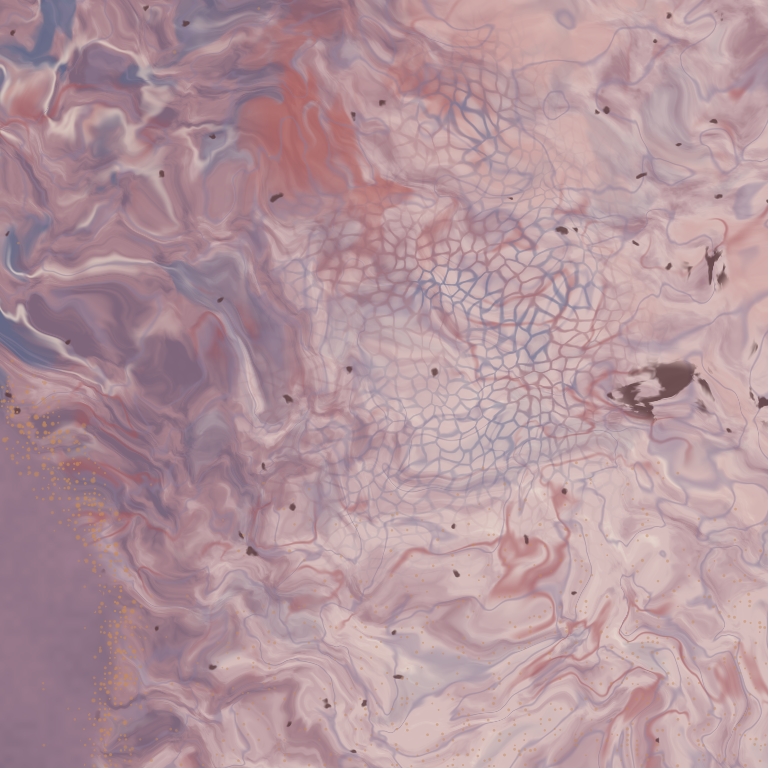
A three.js fragment shader for this texture:

```glsl
// Marbled paint in mauve, rose and cream: folded noise makes the swirls,
// Voronoi cells make the foam, and scattered specks add gold and brown grains.
// Soft regional masks set the tone, with a smooth violet pool at lower left.
varying vec2 vUv;

float hash(vec2 p) {
  vec3 q = fract(p.xyx * 0.1031);
  q += dot(q, q.yzx + 33.33);
  return fract((q.x + q.y) * q.z);
}

vec2 hash2(vec2 p) { return vec2(hash(p), hash(p + 71.7)); }

float noise(vec2 p) {
  vec2 i = floor(p), f = fract(p);
  f = f * f * (3.0 - 2.0 * f);
  return mix(mix(hash(i), hash(i + vec2(1.0, 0.0)), f.x),
             mix(hash(i + vec2(0.0, 1.0)), hash(i + 1.0), f.x), f.y);
}

float fbm(vec2 p) {
  float sum = 0.0, amp = 0.533;
  for (int i = 0; i < 4; i++) {
    sum += amp * noise(p);
    p = mat2(1.6, 1.2, -1.2, 1.6) * p + 17.3;
    amp *= 0.5;
  }
  return sum;
}

// Displaces the plane so that later patterns fold and curl
vec2 swirl(vec2 p, float freq, float amount) {
  return p + amount * (vec2(fbm(p * freq + 3.1), fbm(p * freq + 41.7)) - 0.5);
}

float blob(vec2 p, vec2 centre, vec2 size) {
  vec2 d = (p - centre) / size;
  return exp(-dot(d, d));
}

// Thin line along the middle level of the noise
float vein(vec2 p, float width) {
  return 1.0 - smoothstep(0.0, width, abs(noise(p) - 0.5));
}

// Nearest distance and gap to the second nearest cell centre
vec2 foam(vec2 p) {
  vec2 cell = floor(p);
  float first = 8.0, second = 8.0;
  for (int y = -1; y <= 1; y++)
    for (int x = -1; x <= 1; x++) {
      vec2 c = cell + vec2(float(x), float(y));
      float d = length(c + 0.1 + 0.8 * hash2(c) - p);
      second = min(second, max(first, d));
      first = min(first, d);
    }
  return vec2(first, second - first);
}

// Round grains of varied size, present in a share of the grid cells
float specks(vec2 p, float share) {
  vec2 cell = floor(p);
  float radius = mix(0.14, 0.32, hash(cell + 9.2));
  float d = length(fract(p) - mix(vec2(0.33), vec2(0.67), hash2(cell)));
  return step(hash(cell + 25.4), share) * (1.0 - smoothstep(radius * 0.5, radius + 0.12, d));
}

vec3 paint(float t) {
  vec3 c = mix(vec3(0.50, 0.40, 0.48), vec3(0.66, 0.51, 0.55), smoothstep(0.0, 0.34, t));
  c = mix(c, vec3(0.76, 0.64, 0.66), smoothstep(0.30, 0.56, t));
  c = mix(c, vec3(0.84, 0.74, 0.735), smoothstep(0.52, 0.78, t));
  return mix(c, vec3(0.90, 0.83, 0.80), smoothstep(0.82, 1.1, t));
}

void main() {
  vec2 p = vUv;
  vec2 drift = swirl(p, 5.0, 0.16);

  // Regions
  float silk = smoothstep(0.45, 0.8, drift.x * 0.7 + drift.y * 0.65 - 0.3);
  float light = smoothstep(0.08, 0.78, drift.x + 0.2 * (0.5 - drift.y));
  float stormy = smoothstep(0.42, 0.1, drift.x) * smoothstep(0.38, 0.6, drift.y);
  float ember = blob(drift, vec2(0.39, 0.87), vec2(0.07, 0.15))
              + blob(drift, vec2(0.54, 0.82), vec2(0.11, 0.14));
  float foamy = blob(drift, vec2(0.70, 0.57), vec2(0.10, 0.17))
              + blob(drift, vec2(0.53, 0.67), vec2(0.13, 0.07))
              + blob(drift, vec2(0.59, 0.87), vec2(0.08, 0.07))
              + 0.5 * blob(drift, vec2(0.52, 0.43), vec2(0.17, 0.13));

  // Folded paint, calmer and streaked in the silky corner
  vec2 flow = swirl(swirl(p, 4.0, 0.24), 13.0, mix(0.10, 0.035, silk));
  vec2 streak = mat2(0.85, 0.5, -0.5, 0.85) * flow;
  float broad = fbm(streak * vec2(9.0, 20.0));
  float fine = fbm(streak * vec2(34.0, 75.0) + 8.0);
  float tone = mix(0.24, 0.69, light) + 0.75 * (broad - 0.5) + 0.65 * (fine - 0.5);
  vec3 color = paint(tone);
  color = mix(color, vec3(0.80, 0.61, 0.60), 0.55 * silk * smoothstep(0.42, 0.65, broad));

  // Blue pools, cream ribbons and red veins
  float blueField = smoothstep(0.54, 0.68, fbm(flow * 13.0 + 60.0));
  color = mix(color, vec3(0.36, 0.41, 0.54), blueField * (0.16 + 0.6 * stormy));
  float ribbon = vein(streak * vec2(14.0, 22.0) + 5.0, 0.11) * smoothstep(0.45, 0.62, fbm(p * 8.0 + 22.0));
  color = mix(color, vec3(0.88, 0.81, 0.77), ribbon * (0.2 + 0.62 * stormy));
  float redField = smoothstep(0.44, 0.62, fbm(flow * vec2(25.0, 12.0) + 30.0));
  color = mix(color, vec3(0.69, 0.37, 0.36), 0.7 * redField * min(ember, 1.0));
  float redPatch = smoothstep(0.48, 0.65, fbm(p * 7.0 + 90.0));
  color = mix(color, vec3(0.64, 0.34, 0.36), 0.55 * redPatch * vein(flow * 22.0 + 50.0, 0.09));
  color = mix(color, vec3(0.55, 0.49, 0.60), 0.45 * vein(flow * 27.0 + 14.0, 0.07));

  // Foam of pale cells with mauve and blue walls
  vec2 cells = foam(swirl(swirl(p, 6.0, 0.10), 22.0, 0.02) * 50.0);
  float wall = 1.0 - smoothstep(0.04, 0.26, cells.y);
  vec3 wallColor = mix(vec3(0.62, 0.44, 0.48), vec3(0.43, 0.45, 0.58), smoothstep(0.4, 0.6, noise(p * 16.0)));
  vec3 cellColor = mix(color, vec3(0.85, 0.76, 0.75), 0.55 * (1.0 - smoothstep(0.15, 0.6, cells.x)));
  color = mix(color, mix(cellColor, wallColor, 0.75 * wall), 0.85 * clamp(foamy, 0.0, 1.0));

  // Brown flecks, clustered at the right and sparse elsewhere
  float cluster = blob(p, vec2(0.87, 0.49), vec2(0.07, 0.04)) + blob(p, vec2(0.92, 0.65), vec2(0.03, 0.03))
                + blob(p, vec2(0.925, 0.975), vec2(0.018, 0.015)) + blob(p, vec2(1.0, 0.51), vec2(0.025, 0.06));
  float fleck = smoothstep(0.52, 0.64, fbm(flow * 42.0 + 70.0)) * smoothstep(0.2, 0.6, cluster);
  fleck = max(fleck, specks(swirl(p, 40.0, 0.025) * 65.0, 0.012));
  color = mix(color, vec3(0.34, 0.22, 0.23), 0.8 * fleck);

  // Smooth violet pool and the gold dust around its rim
  float rim = length((swirl(p, 9.0, 0.06) - vec2(-0.06, 0.14)) / vec2(0.21, 0.34)) - 1.0;
  vec3 pool = mix(vec3(0.50, 0.41, 0.49), vec3(0.62, 0.49, 0.56), fbm(p * 7.0) * 0.8 + 0.25 * noise(p * 90.0));
  color = mix(pool, color, smoothstep(-0.10, 0.08, rim));
  float dust = exp(-pow((rim - 0.03) / 0.14, 2.0));
  float scatter = 0.14 * smoothstep(0.45, 0.15, p.y) * light;
  float gold = max(specks(p * 150.0, 0.55 * dust + scatter), specks(p * 95.0 + 31.0, 0.4 * dust));
  color = mix(color, vec3(0.77, 0.54, 0.35), gold * mix(0.5, 0.8, dust));

  gl_FragColor = vec4(color, 1.0);
}
```
